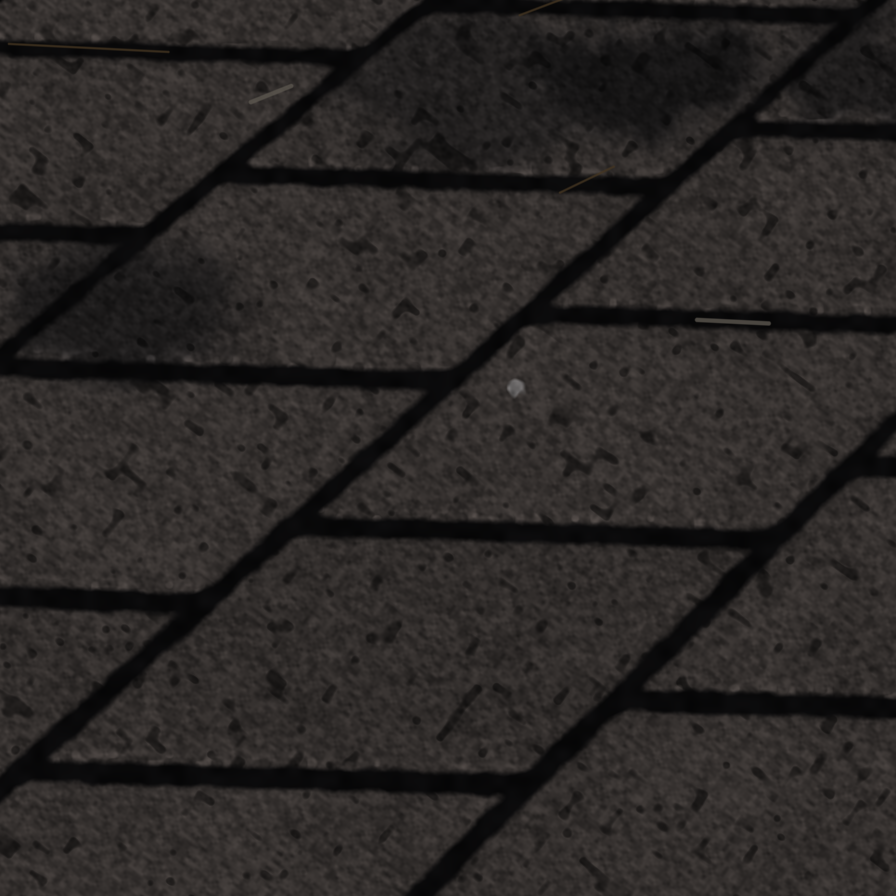
Give the GLSL for this texture, as a Shadertoy shader.

```glsl
float hash(vec2 p) {
    vec3 q = fract(p.xyx * 0.1031);
    q += dot(q, q.yzx + 33.33);
    return fract((q.x + q.y) * q.z);
}

float noise(vec2 p) {
    vec2 i = floor(p), f = fract(p);
    f = f * f * (3.0 - 2.0 * f);
    return mix(mix(hash(i), hash(i + vec2(1, 0)), f.x),
               mix(hash(i + vec2(0, 1)), hash(i + vec2(1, 1)), f.x), f.y);
}

float fbm(vec2 p) {
    float sum = 0.0, amp = 0.5;
    for (int i = 0; i < 4; i++) {
        sum += amp * noise(p);
        p = mat2(1.6, 1.2, -1.2, 1.6) * p + 7.3;
        amp *= 0.5;
    }
    return sum;
}

float segmentDistance(vec2 p, vec2 a, vec2 b) {
    vec2 ab = b - a;
    return length(p - a - ab * clamp(dot(p - a, ab) / dot(ab, ab), 0.0, 1.0));
}

// Soft elliptical blot, broken up by noise
float blot(vec2 p, vec2 center, vec2 size) {
    vec2 q = (p - center) / size;
    return smoothstep(0.25, 0.75, exp(-dot(q, q)) * (0.35 + 1.3 * fbm(p * 22.0)));
}

void mainImage(out vec4 fragColor, in vec2 fragCoord) {
    vec2 p = fragCoord / iResolution.xy;
    p.y = 1.0 - p.y;
    float pixel = 1.0 / iResolution.y;

    // Perspective lanes between the diagonal joints
    float laneWidth = 0.495 + 0.105 * p.y;
    float lane = (p.x - 0.482 + 1.215 * p.y) / laneWidth;
    float column = floor(lane);

    // Courses across each lane, shifted by a third from lane to lane
    float depth = p.y - 0.03 * p.x;
    float scale = 1.0 + 0.3226 * depth;
    float course = 5.37 * depth / scale + 0.055 + column / 3.0;
    vec2 cell = vec2(column, floor(course));

    // Distance inside the rounded, slightly ragged paver
    vec2 toJoint = 0.5 - abs(fract(vec2(lane, course)) - 0.5);
    toJoint *= vec2(laneWidth * 0.66, scale * scale / 5.37);
    toJoint -= vec2(0.008, 0.009) + 0.004 * p.y;
    float inside = 0.008 - length(max(0.008 - toJoint, 0.0));
    inside += (fbm(p * 48.0) - 0.47) * 0.008;
    float paver = smoothstep(-0.003 - pixel, 0.003 + pixel, inside);

    // Stone grain, pits and tone of each paver
    vec2 g = mat2(0.8, -0.6, 0.6, 0.8) * p * vec2(1.0, 1.15);
    float tone = 0.217 + 0.018 * (hash(cell + 17.0) - 0.5) + 0.012 * (p.y - 0.5);
    tone += 0.10 * (noise(g * vec2(125, 165)) - 0.5);
    tone += 0.06 * (noise(g * 260.0 + 9.0) - 0.5);
    tone += 0.05 * (fbm(p * 14.0) - 0.47);
    tone *= 1.0 - 0.45 * smoothstep(0.76, 0.92, noise(g * 62.0 + 31.0));
    tone *= mix(0.78, 1.0, smoothstep(0.0, 0.022, inside));

    // Dark stains, heaviest at the far end
    float stain = blot(p, vec2(0.71, 0.08), vec2(0.16, 0.08));
    stain = max(stain, blot(p, vec2(0.53, 0.10), vec2(0.18, 0.10)) * 0.55);
    stain = max(stain, blot(p, vec2(0.14, 0.35), vec2(0.15, 0.09)) * 0.75);
    stain = max(stain, blot(p, vec2(0.96, 0.08), vec2(0.10, 0.08)) * 0.7);
    tone *= 1.0 - 0.55 * stain;

    // Chipped grit along the lower edge
    float lowerEdge = step(0.5, fract(course)) * smoothstep(0.016, 0.003, toJoint.y);
    tone += 0.09 * lowerEdge * smoothstep(0.55, 0.85, noise(p * 95.0 + 4.0));

    vec3 stone = tone * mix(vec3(1.08, 0.99, 0.95), vec3(1.04, 0.99, 1.0), stain);
    vec3 joint = vec3(0.034, 0.033, 0.036) * (0.6 + 0.8 * noise(p * 70.0));
    vec3 color = mix(joint, stone, paver);

    // Straws: start and end of each
    vec4 straws[5] = vec4[5](
        vec4(0.58, 0.017, 0.63, -0.002), vec4(0.625, 0.215, 0.685, 0.186),
        vec4(0.778, 0.357, 0.858, 0.361), vec4(0.01, 0.049, 0.188, 0.058),
        vec4(0.28, 0.114, 0.325, 0.096));
    for (int i = 0; i < 5; i++) {
        vec4 s = straws[i];
        float line = segmentDistance(p, s.xy, s.zw);
        float pale = i == 2 || i == 4 ? 1.0 : 0.0;
        vec3 straw = mix(vec3(0.27, 0.21, 0.13), vec3(0.36, 0.34, 0.31), pale);
        float width = 0.0012 + 0.0012 * pale;
        color = mix(color, straw, 0.8 * smoothstep(width + pixel, width - pixel, line));
    }

    // Pale pebble
    float pebble = length(p - vec2(0.577, 0.433)) + 0.005 * (noise(p * 150.0) - 0.5);
    vec3 pebbleColor = vec3(0.42, 0.41, 0.41) * (0.7 + 0.5 * noise(p * 180.0));
    color = mix(color, pebbleColor, smoothstep(0.010 + pixel, 0.007 - pixel, pebble));

    fragColor = vec4(color, 1.0);
}
```
